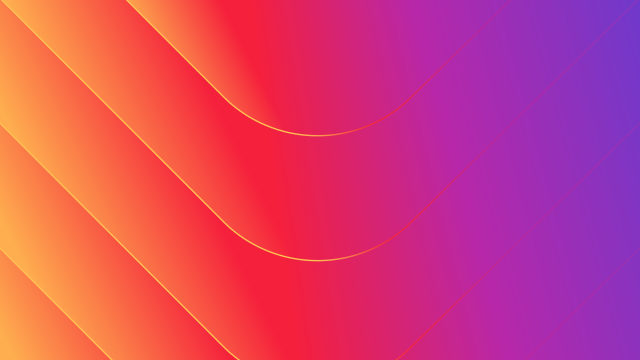
A WebGL 2 fragment shader for this background:

```glsl
#version 300 es
precision highp float;
// Stacked rounded chevrons over a warm-to-violet sweep. One rounded V profile
// is repeated downward; each band restarts its own orange-to-red ramp, and
// thin strokes along the profiles fade from gold to violet.
uniform vec2 u_resolution;
out vec4 fragColor;

const float STEP = 0.347;    // vertical distance between chevrons
const float RADIUS = 0.37;   // rounding of each chevron tip
const float SIN45 = 0.7071;

// Cosine of the profile's slope angle: an arc in the middle, 45 degrees outside.
float slopeCosine(float d) {
    float s = min(abs(d) / RADIUS, SIN45);
    return sqrt(1.0 - s * s);
}

// Depth below the top edge of the first rounded V.
float chevron(float d) {
    float arm = max(abs(d) - RADIUS * SIN45, 0.0);
    return 0.377 - RADIUS * (1.0 - slopeCosine(d)) - arm * (d > 0.0 ? 0.98 : 1.0);
}

vec3 bandColor(float x, float y, float band) {
    vec3 orange = vec3(0.995, 0.68, 0.31);
    vec3 red = vec3(0.96, 0.125, 0.235);
    vec3 magenta = vec3(0.72, 0.155, 0.66);
    vec3 violet = vec3(0.43, 0.225, 0.80);

    // The cool sweep is shared by all bands.
    float redStart = 0.694 + 0.13 * y;
    float ridge = 1.139 + 0.27 * y;
    vec3 color = mix(red, magenta, clamp((x - redStart) / (ridge - redStart), 0.0, 1.0));
    color = mix(color, violet, clamp((x - ridge) / 0.655, 0.0, 1.0));

    // The warm ramp moves left with every band.
    float warmEdge = 0.613 + 0.5 * y - 0.155 * band;
    float warmWidth = min(0.28 + 0.16 * band, 0.45);
    return mix(color, orange, clamp((warmEdge - x) / warmWidth, 0.0, 1.0));
}

vec3 strokeColor(float x) {
    vec3 color = mix(vec3(1.0, 0.76, 0.32), vec3(0.96, 0.15, 0.24), smoothstep(0.80, 1.06, x));
    color = mix(color, vec3(0.74, 0.15, 0.62), smoothstep(1.02, 1.40, x));
    return mix(color, vec3(0.60, 0.20, 0.71), smoothstep(1.40, 1.75, x));
}

void main() {
    vec2 p = gl_FragCoord.xy / u_resolution.y;
    float y = 1.0 - p.y;
    float d = p.x - 0.882;

    // Band index and nearest stroke, counted from the top.
    float level = (y - chevron(d)) / STEP;
    float band = max(floor(level) + 1.0, 0.0);
    float nearest = max(floor(level + 0.5), 0.0);
    vec3 color = bandColor(p.x, y, band);

    // Antialiased stroke, measured across its slope.
    float dist = abs(level - nearest) * STEP * slopeCosine(d);
    float pixel = 1.0 / u_resolution.y;
    float stroke = clamp((0.0019 - dist) / pixel + 0.5, 0.0, 1.0);
    stroke *= mix(1.0, 0.65, smoothstep(0.95, 1.5, p.x));
    color = mix(color, strokeColor(p.x - 0.05 * nearest), stroke);

    fragColor = vec4(color, 1.0);
}
```
